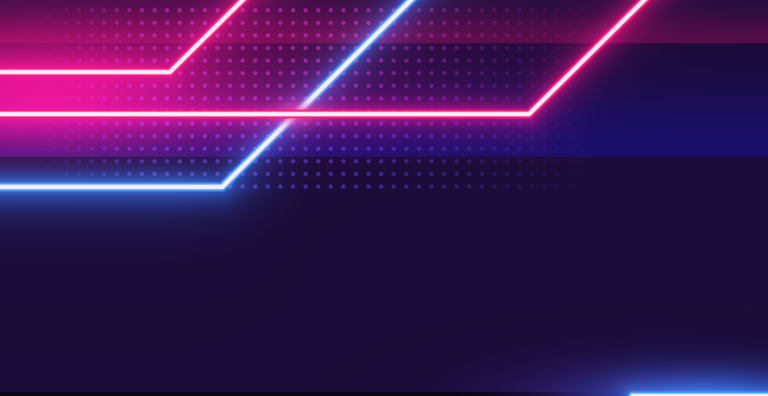
Write a Shadertoy shader that draws this background.

```glsl
// Neon tubes bending across dark violet panels with a fading grid of dots.
// Panels are vertical gradients; each tube is a distance to a bent line,
// turned into a wide halo, a coloured rim and a white core.

float segmentDistance(vec2 p, vec2 a, vec2 b) {
    vec2 ab = b - a;
    return length(p - a - ab * clamp(dot(p - a, ab) / dot(ab, ab), 0.0, 1.0));
}

// Horizontal run from the left, then a 45 degree climb from the bend
float tubeDistance(vec2 p, vec2 bend) {
    return min(segmentDistance(p, vec2(-0.5, bend.y), bend),
               segmentDistance(p, bend, bend + vec2(1.01, -1.0)));
}

vec3 screenBlend(vec3 base, vec3 light) {
    return 1.0 - (1.0 - base) * (1.0 - clamp(light, 0.0, 1.0));
}

float softBlob(vec2 p, vec2 center, vec2 size) {
    vec2 q = (p - center) / size;
    return exp(-dot(q, q));
}

vec3 addTube(vec3 base, float d, vec3 halo, vec3 rim, float spread, float px) {
    vec3 col = screenBlend(base, halo * (0.65 * exp(-d / spread) + 0.25 * exp(-d / 0.012)));
    col = mix(col, rim, 1.0 - smoothstep(0.007, 0.012 + px, d));
    return mix(col, vec3(1.0, 0.93, 0.99), 1.0 - smoothstep(0.003, 0.006 + px, d));
}

void mainImage(out vec4 fragColor, in vec2 fragCoord) {
    // Unit is the canvas height, y runs downward from the top edge
    float px = 1.0 / iResolution.y;
    vec2 p = vec2(fragCoord.x, iResolution.y - fragCoord.y) * px;
    vec3 night = vec3(0.105, 0.045, 0.22);
    vec3 pink = vec3(1.0, 0.03, 0.40);
    vec3 blue = vec3(0.12, 0.42, 1.0);

    // Three stacked panels
    float upperEdge = smoothstep(-px, px, p.y - 0.109);
    float lowerEdge = smoothstep(-px, px, p.y - 0.396);
    vec3 top = mix(vec3(0.15, 0.05, 0.24), vec3(0.33, 0.05, 0.28),
                   smoothstep(0.0, 0.109, p.y));
    vec3 middle = mix(vec3(0.10, 0.045, 0.23), vec3(0.10, 0.06, 0.42),
                      smoothstep(0.11, 0.396, p.y));
    vec3 col = mix(mix(top, middle, upperEdge), night, lowerEdge);

    // Pink haze on the left, weaker below the panels
    float haze = 0.72 * softBlob(p, vec2(0.10, 0.25), vec2(0.46, 0.14))
               + 0.25 * softBlob(p, vec2(0.30, 0.12), vec2(0.75, 0.20));
    col = screenBlend(col, pink * haze * (1.0 - 0.6 * lowerEdge));

    // Blue light pooling under the low tube and in the bottom right corner
    float pool = 0.45 * exp(-abs(p.y - 0.472) / 0.055)
               * (1.0 - smoothstep(0.38, 0.80, p.x)) * smoothstep(0.36, 0.47, p.y);
    float corner = 0.75 * softBlob(p, vec2(1.80, 1.02), vec2(0.30, 0.085));
    col = screenBlend(col, blue * (pool + corner));
    col = screenBlend(col, vec3(0.20, 0.10, 0.55)
                      * 0.35 * softBlob(p, vec2(1.55, 1.02), vec2(0.32, 0.10)));

    // Dot grid, fading to the right and ending below the low tube
    float pitch = 0.0318;
    vec2 cell = (fract((p - vec2(0.0086, 0.0258)) / pitch + 0.5) - 0.5) * pitch;
    float dots = 1.0 - smoothstep(0.0048 - px * 0.5, 0.0048 + px, length(cell));
    dots *= smoothstep(0.05, 0.45, p.x) * (1.0 - smoothstep(0.75, 1.60, p.x));
    dots *= 1.0 - step(0.487, p.y);
    vec3 dotColor = mix(vec3(0.62, 0.12, 0.62), vec3(0.26, 0.18, 0.80),
                        smoothstep(0.15, 0.42, p.y));
    col = mix(col, screenBlend(col, dotColor), dots * 0.65);

    // Tubes: blue behind, pink in front
    vec3 blueRim = vec3(0.25, 0.65, 1.0);
    vec3 pinkRim = vec3(1.0, 0.10, 0.45);
    col = addTube(col, tubeDistance(p, vec2(0.561, 0.472)), blue, blueRim, 0.034, px);

    // Pink tint where the front tube crosses the blue one
    float crossing = softBlob(p, vec2(0.747, 0.288), vec2(0.045, 0.030));
    col = mix(col, vec3(0.85, 0.20, 0.55), 0.7 * crossing);
    col = addTube(col, tubeDistance(p, vec2(0.429, 0.182)), pink, pinkRim, 0.034, px);
    col = addTube(col, tubeDistance(p, vec2(1.336, 0.288)), pink, pinkRim, 0.034, px);

    // Dark base strip and the tube grazing the bottom right
    col = mix(col, vec3(0.04, 0.02, 0.09),
              smoothstep(0.988, 0.992, p.y) * (1.0 - smoothstep(1.10, 1.58, p.x)));
    float baseTube = segmentDistance(p, vec2(1.597, 1.0), vec2(3.0, 1.0));
    col = addTube(col, baseTube, blue, blueRim, 0.022, px);

    fragColor = vec4(col, 1.0);
}
```
